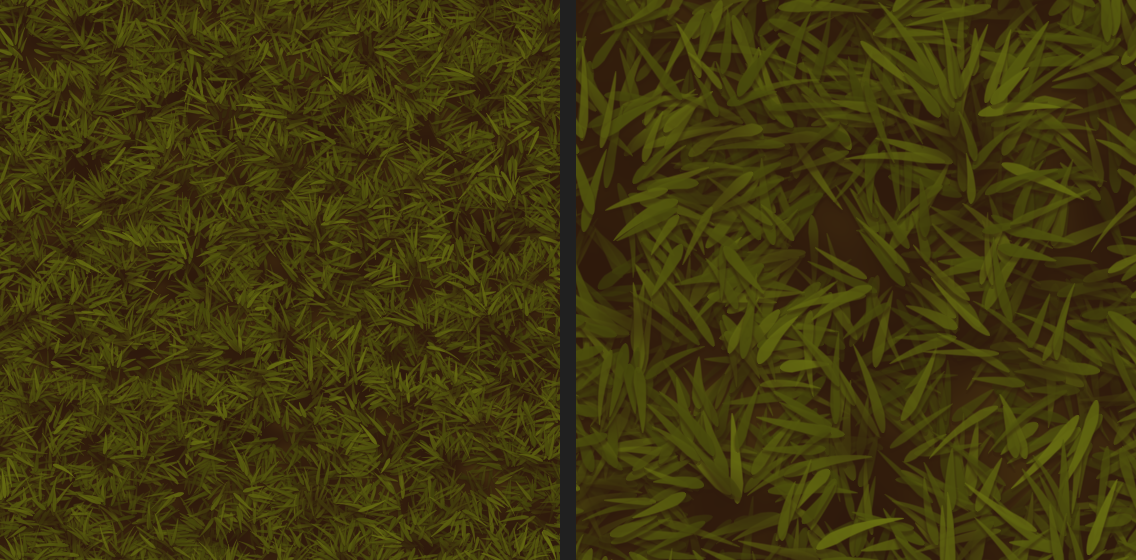
Left: the whole. Right: its middle third, enlarged.
Give the GLSL for this texture, as a WebGL 2 fragment shader.

```glsl
#version 300 es
precision highp float;

uniform vec2 u_resolution;
out vec4 outColor;

#define LAYERS 10
#define BLADES 10
#define TUFTS_PER_SIDE 9.8
#define BLADE_HALF_WIDTH 0.039
#define FAN_SPREAD 2.5
#define EDGE_SOFTNESS 0.0003
#define BLADE_SHADOW 0.36
#define SOIL_DARK vec3(0.180, 0.098, 0.045)
#define SOIL_LIGHT vec3(0.255, 0.175, 0.058)
#define GRASS_DARK vec3(0.225, 0.225, 0.035)
#define GRASS_LIGHT vec3(0.420, 0.450, 0.070)

const float HALF_PI = 1.5708;

vec4 hash4(vec3 p) {
    vec4 q = fract(p.xyzx * vec4(0.1031, 0.1030, 0.0973, 0.1099));
    q += dot(q, q.wzxy + 33.33);
    return fract((q.xxyz + q.yzzw) * q.zywx);
}

vec2 gradient(vec2 cell) {
    float angle = 4.0 * HALF_PI * hash4(vec3(cell, 91.0)).x;
    return vec2(cos(angle), sin(angle));
}

float gradientNoise(vec2 p) {
    vec2 i = floor(p), f = fract(p);
    vec2 u = f * f * f * (f * (f * 6.0 - 15.0) + 10.0);
    vec2 e = vec2(0.0, 1.0);
    float low = mix(dot(gradient(i), f), dot(gradient(i + e.yx), f - e.yx), u.x);
    float high = mix(dot(gradient(i + e), f - e), dot(gradient(i + 1.0), f - 1.0), u.x);
    return mix(low, high, u.y);
}

// Coverage of a curved blade along +x: rounded root, pointed tip.
float bladeMask(vec2 q, float len, float halfWidth, float bend, float soft) {
    float t = q.x / len;
    if (t < 0.0 || t > 1.0) return 0.0;
    float across = abs(q.y - bend * len * t * t);
    float profile = min(1.0, sqrt(t * 4.5)) * pow(1.0 - t, 0.6);
    return smoothstep(soft, -soft, across - halfWidth * profile);
}

vec3 soil(vec2 p) {
    float patches = gradientNoise(p * 11.0) + 0.5 * gradientNoise(p * 23.0 + 7.0);
    return mix(SOIL_DARK, SOIL_LIGHT, smoothstep(-0.5, 0.75, patches));
}

// Paints a fan of blades around the tuft's root.
vec3 paintTuft(vec3 color, vec2 q, vec3 id, float depth, float light, float soft) {
    vec4 tuft = hash4(id + 17.0);
    float shade = 1.0 - smoothstep(0.0, 0.30, length(q * vec2(0.85, 1.2)));
    color = mix(color, SOIL_DARK, 0.45 * shade);

    float lean = HALF_PI + 2.8 * (tuft.x + tuft.y - 1.0);
    if (tuft.z > 0.8) lean += 2.0 * HALF_PI;
    for (int b = 0; b < BLADES; b++) {
        vec4 r = hash4(id * 3.0 + vec3(float(b) * 7.0, 41.0, float(b)));
        vec4 s = hash4(id * 5.0 + vec3(13.0, float(b) * 11.0, 3.0));
        float fan = (float(b) + r.x) / float(BLADES) - 0.5;
        float angle = lean + FAN_SPREAD * fan + 0.5 * (s.x - 0.5);
        vec2 dir = vec2(cos(angle), sin(angle));
        vec2 local = vec2(dot(q, dir), dot(q, vec2(-dir.y, dir.x)));
        local -= vec2(0.04 + 0.30 * r.y, 0.26 * (s.y - 0.5));

        float len = mix(0.30, 0.60, r.z) * mix(0.85, 1.0, tuft.w);
        float width = BLADE_HALF_WIDTH * mix(0.65, 1.15, r.w);
        float bend = 0.44 * (s.z - 0.5) - 0.10 * dir.x;
        float mask = bladeMask(local, len, width, bend, soft);

        // A dim rim below each blade separates it from the ones behind.
        vec2 drop = 0.022 * vec2(dir.y, dir.x);
        float shadow = bladeMask(local + drop, len, width * 1.25, bend, soft * 1.8);
        color = mix(color, SOIL_DARK, BLADE_SHADOW * shadow);

        float along = clamp(local.x / len, 0.0, 1.0);
        float tone = 0.08 + 0.32 * depth + 0.54 * s.w * s.w + 0.16 * (tuft.w - 0.5);
        tone += 0.16 * (along - 0.4) + light;
        vec3 grass = mix(GRASS_DARK, GRASS_LIGHT, clamp(tone, 0.0, 1.0));
        float opacity = mix(0.62, 0.88, depth) * mix(0.75, 1.05, r.w);
        color = mix(color, grass, mask * opacity);
    }
    return color;
}

void main() {
    vec2 p = gl_FragCoord.xy / u_resolution.y;
    float soft = (EDGE_SOFTNESS + 0.6 / u_resolution.y) * TUFTS_PER_SIDE;
    float light = 0.10 * gradientNoise(p * 5.0 + 3.0);
    vec3 color = soil(p);

    // Layers run from dim and sheer to bright and dense.
    for (int k = 0; k < LAYERS; k++) {
        float depth = float(k) / float(LAYERS - 1);
        vec2 grid = p * TUFTS_PER_SIDE + vec2(0.37, 0.61) * float(k) + 20.0;
        vec2 cell = floor(grid);
        // Upper rows first, so lower tufts overlap them.
        for (int j = 1; j >= -1; j--) {
            for (int i = -1; i <= 1; i++) {
                vec2 home = cell + vec2(i, j);
                vec3 id = vec3(home, float(k) * 29.0);
                vec2 root = mix(vec2(0.1), vec2(0.9), hash4(id).xy);
                vec2 q = grid - home - root;
                if (dot(q, q) < 1.1)
                    color = paintTuft(color, q, id, depth, light, soft);
            }
        }
    }
    outColor = vec4(color, 1.0);
}
```
